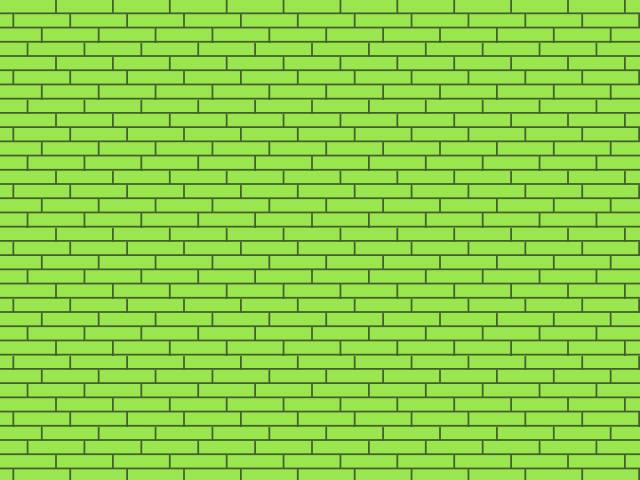
A Shadertoy shader for this pattern:

```glsl
const float ROWS = 33.75;          // courses over the canvas height
const float BRICK_ASPECT = 4.0;    // brick length in course heights
const float JOINT = 0.125;         // joint width in course heights
const vec3 BRICK_COLOR = vec3(0.60, 0.90, 0.31);
const vec3 JOINT_COLOR = vec3(0.265, 0.375, 0.175);

// Quarter-brick shift per course, in the Gray code order 0, 1, 3, 2
float courseShift(float course) {
    int i = int(course) & 3;
    return float(i ^ (i >> 1)) * 0.25;
}

// Signed distance to the joints that end each cell, negative inside a joint
vec2 jointDistance(vec2 p, vec2 cell) {
    vec2 toCenter = abs(fract((p + 0.5 * JOINT) / cell + 0.5) - 0.5) * cell;
    return toCenter - 0.5 * JOINT;
}

void mainImage(out vec4 fragColor, in vec2 fragCoord) {
    // Course units, counted down from the top edge
    float pixel = ROWS / iResolution.y;
    vec2 p = vec2(fragCoord.x, iResolution.y - fragCoord.y) * pixel;
    p.x -= courseShift(floor(p.y)) * BRICK_ASPECT;

    // Smoothed brick coverage along each axis
    vec2 d = jointDistance(p, vec2(BRICK_ASPECT, 1.0));
    vec2 cover = clamp(d / pixel + 0.5, 0.0, 1.0);

    fragColor = vec4(mix(JOINT_COLOR, BRICK_COLOR, cover.x * cover.y), 1.0);
}
```
